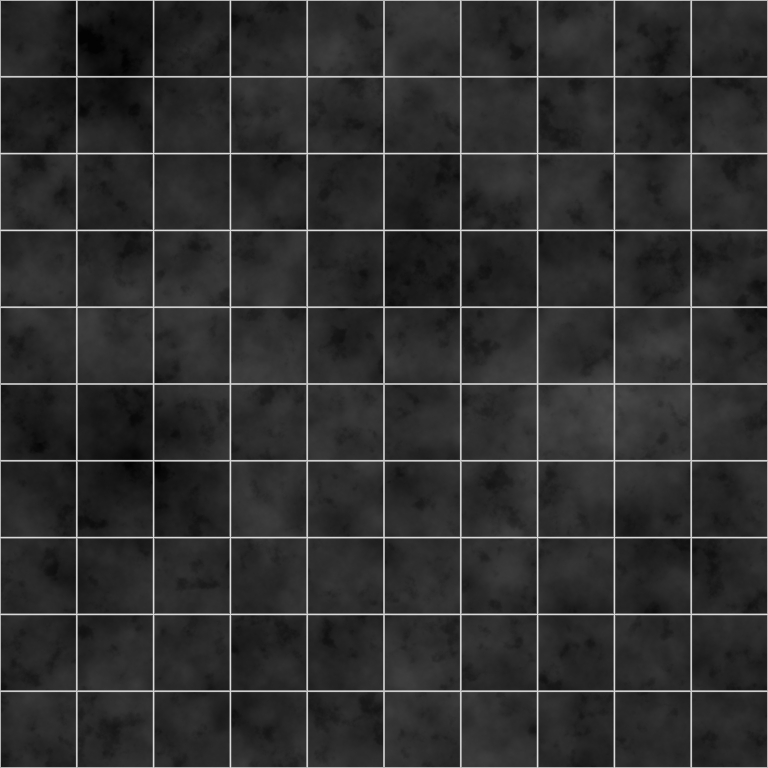
A three.js fragment shader for this texture:

```glsl
// Ten by ten charcoal stone tiles parted by thin pale grout lines.
// Broad cloudy noise shades the whole floor, while each tile takes its own
// offset into a finer mottle, so that its blotches stop at the grout.

varying vec2 vUv;

const float TILES = 10.0;           // repeats across and down
const float GROUT_WIDTH = 0.0021;   // in canvas units
const float EDGE_SOFTNESS = 0.001;
const vec3 GROUT_COLOR = vec3(0.86);
const vec3 STONE_TINT = vec3(1.0);
const float STONE_LEVEL = 0.172;
const float STONE_DARKEST = 0.012;
const float STONE_LIGHTEST = 0.31;
const float CLOUD_SCALE = 5.0;
const float CLOUD_STRENGTH = 0.12;
const float MOTTLE_SCALE = 20.0;
const float MOTTLE_STRENGTH = 0.15;
const float SPOT_SCALE = 48.0;
const float SPOT_STRENGTH = 0.045;
const float TILE_VARIATION = 0.03;

// Broad stains and worn areas: centre, then radii
const vec4 LEFT_STAIN = vec4(0.13, 0.40, 0.13, 0.12);
const vec4 TOP_STAIN = vec4(0.15, 0.94, 0.09, 0.10);
const vec4 RIGHT_STAIN = vec4(0.80, 0.68, 0.30, 0.18);
const vec4 WORN_PATCH = vec4(0.77, 0.45, 0.10, 0.07);

float hash(vec2 p) {
  vec3 q = fract(vec3(p.xyx) * 0.1031);
  q += dot(q, q.yzx + 33.33);
  return fract((q.x + q.y) * q.z);
}

float noise(vec2 p) {
  vec2 cell = floor(p);
  vec2 f = fract(p);
  f = f * f * f * (f * (f * 6.0 - 15.0) + 10.0);
  float low = mix(hash(cell), hash(cell + vec2(1.0, 0.0)), f.x);
  float high = mix(hash(cell + vec2(0.0, 1.0)), hash(cell + vec2(1.0)), f.x);
  return mix(low, high, f.y);
}

// Rotated octaves of noise, centred on zero
float fbm(vec2 p) {
  float sum = 0.0;
  float weight = 0.5;
  for (int i = 0; i < 5; i++) {
    sum += weight * (noise(p) - 0.5);
    p = mat2(1.6, 1.2, -1.2, 1.6) * p + vec2(17.3, 9.1);
    weight *= 0.54;
  }
  return sum;
}

float softPatch(vec2 p, vec4 area) {
  vec2 d = (p - area.xy) / area.zw;
  return exp(-dot(d, d));
}

float stoneShade(vec2 uv) {
  vec2 tile = floor(uv * TILES);
  vec2 tileOffset = 40.0 * vec2(hash(tile + 3.7), hash(tile + 61.2));

  // Floor-wide clouds, with ragged borders on the stains
  float cloud = fbm(uv * CLOUD_SCALE + 12.4);
  vec2 warped = uv + 0.07 * vec2(fbm(uv * 9.0 + 31.0), fbm(uv * 9.0 + 73.0));
  float shade = STONE_LEVEL + CLOUD_STRENGTH * cloud;
  shade -= 0.115 * softPatch(warped, LEFT_STAIN);
  shade -= 0.10 * softPatch(warped, TOP_STAIN);
  shade -= 0.035 * softPatch(warped, RIGHT_STAIN);
  shade += 0.07 * softPatch(warped, WORN_PATCH);

  // Variation and blotches of the single tile
  float mottle = fbm(uv * MOTTLE_SCALE + tileOffset);
  float spots = fbm(uv * SPOT_SCALE + tileOffset.yx + 7.0);
  shade += TILE_VARIATION * (hash(tile + 19.0) - 0.5);
  shade += MOTTLE_STRENGTH * mottle;
  shade -= SPOT_STRENGTH * smoothstep(0.08, 0.4, spots - 0.5 * mottle);
  return clamp(shade, STONE_DARKEST, STONE_LIGHTEST);
}

// Lines centred on the tile borders, canvas edges included
float groutMask(vec2 uv) {
  vec2 distances = abs(fract(uv * TILES + 0.5) - 0.5) / TILES;
  float nearest = min(distances.x, distances.y);
  float halfWidth = 0.5 * GROUT_WIDTH;
  return 1.0 - smoothstep(halfWidth - EDGE_SOFTNESS, halfWidth + EDGE_SOFTNESS, nearest);
}

void main() {
  vec3 stone = STONE_TINT * stoneShade(vUv);
  gl_FragColor = vec4(mix(stone, GROUT_COLOR, groutMask(vUv)), 1.0);
}
```
